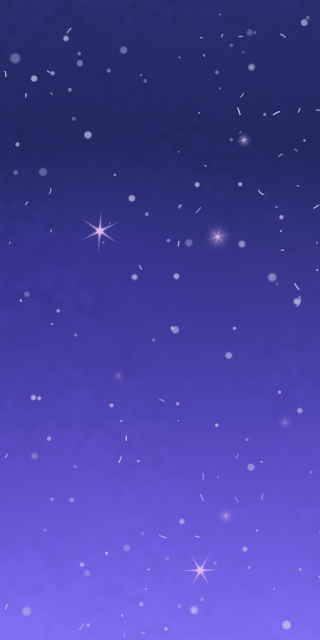
Give the GLSL for this background, as a Shadertoy shader.

```glsl
// A dusk sky fading from navy to bright violet, with drifting soft flakes.
// A ramp plus value noise paints the sky; jittered grids scatter flakes and
// slivers; folded polar rays draw the larger stars. Unit: canvas height.

const vec3 SKY_TOP    = vec3(0.155, 0.180, 0.430);
const vec3 SKY_NAVY   = vec3(0.130, 0.163, 0.385);
const vec3 SKY_BLUE   = vec3(0.225, 0.215, 0.555);
const vec3 SKY_INDIGO = vec3(0.310, 0.270, 0.710);
const vec3 SKY_VIOLET = vec3(0.425, 0.360, 0.865);
const vec3 SKY_BASE   = vec3(0.495, 0.435, 0.950);
const vec3 HAZE_COLOR  = vec3(0.24, 0.21, 0.66);
const vec3 FLAKE_COLOR = vec3(0.80, 0.77, 0.93);
const vec3 STAR_COLOR  = vec3(0.88, 0.73, 0.94);
const float MOTTLE = 0.055;
const int FLAKE_LAYERS = 3;
const float SLIVER_CELL = 0.030;
const float SLIVER_DENSITY = 0.30;
const float TAU = 6.2831853;

float hash(vec2 p) {
    vec3 q = fract(vec3(p.xyx) * 0.1031);
    q += dot(q, q.yzx + 33.33);
    return fract((q.x + q.y) * q.z);
}

vec2 hash2(vec2 p) {
    return vec2(hash(p + 17.3), hash(p + 71.9));
}

float noise(vec2 p) {
    vec2 i = floor(p), f = fract(p);
    f = f * f * (3.0 - 2.0 * f);
    return mix(mix(hash(i), hash(i + vec2(1, 0)), f.x),
               mix(hash(i + vec2(0, 1)), hash(i + vec2(1, 1)), f.x), f.y);
}

float fbm(vec2 p) {
    float sum = 0.0, gain = 0.5;
    for (int i = 0; i < 4; i++) {
        sum += gain * noise(p);
        p = mat2(1.6, 1.2, -1.2, 1.6) * p + 5.7;
        gain *= 0.5;
    }
    return sum;
}

float ramp(float a, float b, float x) {
    return clamp((x - a) / (b - a), 0.0, 1.0);
}

vec3 skyColor(vec2 p) {
    float y = p.y + 0.05 * (fbm(p * 5.0) - 0.47);
    vec3 c = mix(SKY_BASE, SKY_VIOLET, ramp(0.0, 0.15, y));
    c = mix(c, SKY_INDIGO, ramp(0.15, 0.375, y));
    c = mix(c, SKY_BLUE, ramp(0.375, 0.557, y));
    c = mix(c, SKY_NAVY, ramp(0.557, 0.76, y));
    c = mix(c, SKY_TOP, ramp(0.80, 1.0, y));
    // Blue haze on the left, then fine speckled mottling
    vec2 h = (p - vec2(0.08, 0.58)) / vec2(0.24, 0.13);
    c = mix(c, HAZE_COLOR, 0.32 * exp(-dot(h, h)) * (0.5 + fbm(p * 14.0)));
    float speckle = (fbm(p * 65.0) - 0.47) * smoothstep(0.25, 0.7, fbm(p * 9.0 + 3.0));
    return c + MOTTLE * speckle * vec3(0.8, 0.7, 1.6);
}

// Soft round flakes, at most one in each grid cell
float flakes(vec2 p, float cell, float radius, float density, float seed) {
    vec2 id = floor(p / cell) + seed;
    vec2 center = mix(vec2(0.18), vec2(0.82), hash2(id)) * cell;
    float size = radius * mix(0.75, 1.25, hash(id + 5.1));
    float soft = mix(0.35, 0.75, hash(id + 9.7));
    float d = length(mod(p, cell) - center);
    float disc = 1.0 - smoothstep(size * (1.0 - soft), size * 1.15, d);
    return disc * mix(0.28, 0.82, hash(id + 2.6)) * step(hash(id), density);
}

// Short bent slivers, gathered in loose clusters
float slivers(vec2 p, float px) {
    vec2 id = floor(p / SLIVER_CELL) + 211.0;
    vec2 q = mod(p, SLIVER_CELL) - mix(vec2(0.25), vec2(0.75), hash2(id)) * SLIVER_CELL;
    float angle = TAU * hash(id + 3.3), k = hash(id + 8.8);
    q = mat2(cos(angle), sin(angle), -sin(angle), cos(angle)) * q;
    float halfLength = mix(0.0008, 0.0055, k * k * k);
    q.y += 70.0 * (hash(id + 6.4) - 0.3) * q.x * q.x;
    float d = length(vec2(max(abs(q.x) - halfLength, 0.0), q.y));
    float cluster = smoothstep(0.35, 0.75, noise(id * 0.22));
    float shape = 1.0 - smoothstep(0.0004, 0.0010 + 0.6 * px, d);
    return shape * mix(0.35, 0.85, hash(id + 1.2)) * step(hash(id), SLIVER_DENSITY * cluster);
}

// Six tapering rays around a small core
float sparkle(vec2 p, float reach, float tilt) {
    float sector = TAU / 6.0, r = length(p);
    float a = mod(atan(p.y, p.x + 1e-6) - tilt + 0.5 * sector, sector) - 0.5 * sector;
    float fade = max(1.0 - r * cos(a) / reach, 0.0);
    float ray = fade * (1.0 - smoothstep(0.0, 0.085 * reach * fade + 0.0006, abs(r * sin(a))));
    return 0.85 * ray + 0.75 * exp(-pow(r / (0.13 * reach), 2.0)) + 0.16 * exp(-5.0 * r / reach);
}

// Hazy star: a wide halo with a faint sparkle inside
float hazyStar(vec2 p, float radius) {
    float r = length(p) / radius;
    return 0.55 * exp(-3.0 * r * r) + 0.45 * sparkle(p, radius * 1.1, 0.26);
}

void mainImage(out vec4 fragColor, in vec2 fragCoord) {
    vec2 p = fragCoord / iResolution.y;
    vec3 color = skyColor(p);

    // Far to near, flakes grow larger and sparser
    for (int i = 0; i < FLAKE_LAYERS; i++) {
        float t = float(i);
        float cover = flakes(p, 0.050 + 0.034 * t, 0.0033 + 0.0020 * t, 0.24 + 0.07 * t, 37.0 * t + 11.0);
        color = mix(color, FLAKE_COLOR, cover);
    }
    color = mix(color, FLAKE_COLOR, slivers(p, 1.0 / iResolution.y));

    // Main stars and their hazy companions
    float glow = sparkle(p - vec2(0.156, 0.639), 0.037, 1.50);
    glow += sparkle(p - vec2(0.313, 0.109), 0.034, 0.02);
    glow += 0.80 * hazyStar(p - vec2(0.340, 0.630), 0.020);
    glow += 0.80 * hazyStar(p - vec2(0.381, 0.781), 0.012);
    glow += 0.55 * hazyStar(p - vec2(0.353, 0.194), 0.013);
    glow += 0.35 * hazyStar(p - vec2(0.445, 0.340), 0.012);
    glow += 0.35 * hazyStar(p - vec2(0.185, 0.413), 0.010);
    color = mix(color, STAR_COLOR, min(glow, 1.0));

    fragColor = vec4(clamp(color, 0.0, 1.0), 1.0);
}
```
